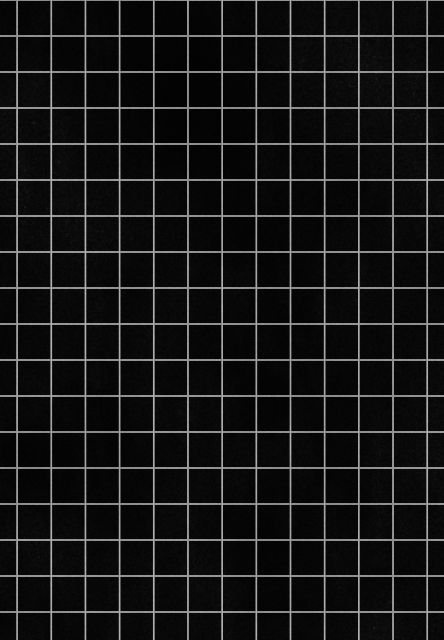
Reproduce this pattern procedurally as a WebGL 2 fragment shader.

```glsl
#version 300 es
precision highp float;
// Thin pale grey grid, 13 by 18 cells, over worn and dusty black board.
uniform vec2 u_resolution;
out vec4 outColor;

float hash(vec2 p) {
    vec3 q = fract(vec3(p.xyx) * 0.1031);
    q += dot(q, q.yzx + 33.33);
    return fract((q.x + q.y) * q.z);
}

float valueNoise(vec2 p) {
    vec2 i = floor(p), f = fract(p);
    f = f * f * (3.0 - 2.0 * f);
    return mix(mix(hash(i), hash(i + vec2(1, 0)), f.x),
               mix(hash(i + vec2(0, 1)), hash(i + vec2(1, 1)), f.x), f.y);
}

float fbm(vec2 p) {
    float sum = 0.0, amp = 0.5;
    for (int i = 0; i < 5; i++) {
        sum += amp * valueNoise(p);
        p = mat2(0.8, 0.6, -0.6, 0.8) * p * 2.03 + 17.3;
        amp *= 0.5;
    }
    return sum;
}

// Soft round patch of wear
float patchAt(vec2 p, vec2 center, vec2 size) {
    vec2 d = (p - center) / size;
    return exp(-dot(d, d));
}

void main() {
    // Canvas height is one unit
    vec2 p = gl_FragCoord.xy / u_resolution.y;
    float pixel = 1.0 / u_resolution.y;

    // Board: cloudy stains, vertical scuffs and fine grain
    float clouds = smoothstep(0.25, 0.75, fbm(p * 7.0 + 3.0));
    float scuffs = smoothstep(0.4, 0.8, fbm(p * vec2(34.0, 11.0)));
    float grain = valueNoise(p * 430.0);
    float wear = 0.35 + 0.5 * clouds + 0.35 * scuffs;
    wear += 0.5 * patchAt(p, vec2(0.56, 0.88), vec2(0.12, 0.14));
    wear += 0.4 * patchAt(p, vec2(0.2, 0.66), vec2(0.12, 0.06));
    wear += 0.3 * patchAt(p, vec2(0.02, 0.8), vec2(0.06, 0.12));
    wear += 0.25 * smoothstep(0.42, 0.68, p.x);
    wear *= 1.0 - 0.65 * patchAt(p, vec2(0.29, 0.86), vec2(0.09, 0.2));
    float board = 0.006 + 0.032 * wear * (0.45 + 0.9 * grain);

    // Sparse pale flecks where the board is most worn
    float fleck = smoothstep(0.86, 0.98, valueNoise(p * 260.0 + 51.0));
    board += 0.07 * fleck * smoothstep(0.8, 1.4, wear);

    // Grid: half a cell in from the left, a whole line at the top
    vec2 cell = vec2(0.0534, 0.05625);
    vec2 grid = vec2(p.x, 1.0 - p.y) / cell + vec2(0.0, 0.5);
    vec2 dist = abs(fract(grid) - 0.5) * cell;
    vec2 cover = clamp((0.00132 - dist) / pixel + 0.5, 0.0, 1.0);
    float line = max(cover.x, cover.y);

    // Lines carry the same faint grain and fading
    float lineGrey = 0.67 + 0.05 * (grain - 0.5) + 0.06 * (clouds - 0.5);
    outColor = vec4(vec3(mix(board, lineGrey, line)), 1.0);
}
```
